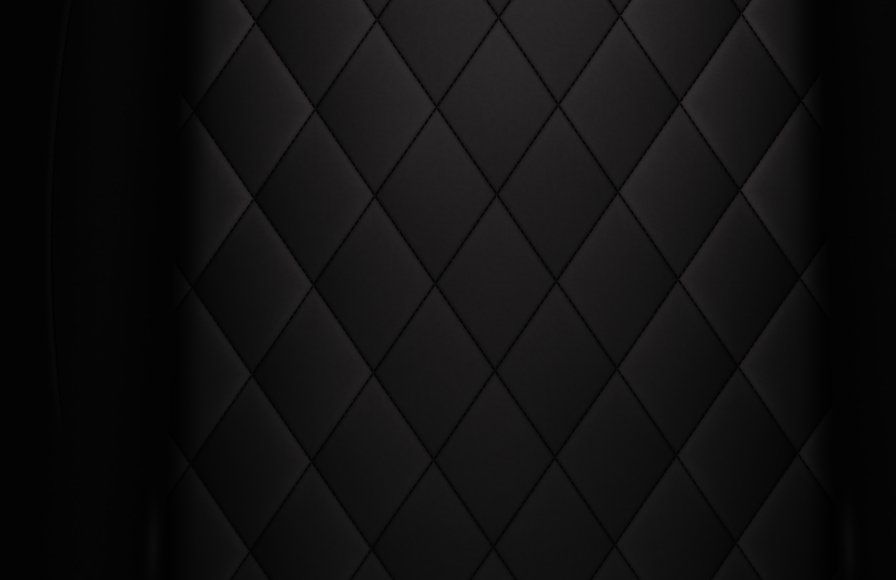
Reproduce this texture procedurally as a Shadertoy shader.

```glsl
// Black quilted leather seat back: a diamond lattice of stitched seams over
// padded cells, between two dark side bolsters. The lattice is two sets of
// diagonal lines; each cell is shaded as a soft pillow lit from the top centre.

const vec2  LATTICE_ORIGIN = vec2(0.8565, 0.6655); // a seam crossing, in canvas heights
const vec2  DIAMOND_SIZE   = vec2(0.2094, 0.3042); // full width and height of a cell
const float LATTICE_TILT   = 0.017;  // rise of the crossings to the right
const float STITCHES       = 15.0;   // stitches per diamond side
const float STITCH_WIDTH   = 0.0016; // half width of the thread
const float STITCH_BLUR    = 0.0011; // softness of the thread sides
const float GROOVE_WIDTH   = 0.0048; // falloff of the seam groove
const float RIM_WIDTH      = 0.014;  // falloff of the sheen beside a seam
const float PANEL_CENTRE   = 0.864;
const float PANEL_HALF_TOP = 0.546;
const float PANEL_HALF_LOW = 0.582;
const float EDGE_SHADOW    = 0.060;  // width of the shadow inside the panel edge
const float LOW_LIGHT      = 0.074;  // leather brightness at the bottom
const float TOP_LIGHT      = 0.146;  // leather brightness at the top
const float GRAIN          = 0.08;
const vec3  LEATHER_TINT   = vec3(1.0, 0.945, 0.95);
const vec3  BOLSTER_COLOUR = vec3(0.026, 0.025, 0.025);
const vec3  THREAD_COLOUR  = vec3(0.016, 0.014, 0.014);

float hash(vec2 p) {
    return fract(sin(dot(p, vec2(127.1, 311.7))) * 43758.5453);
}

float noise(vec2 p) {
    vec2 i = floor(p), f = fract(p);
    f = f * f * (3.0 - 2.0 * f);
    return mix(mix(hash(i), hash(i + vec2(1, 0)), f.x),
               mix(hash(i + vec2(0, 1)), hash(i + vec2(1, 1)), f.x), f.y);
}

// Coverage of a dashed thread: distance across it, stitch count along it
float thread(float across, float along, float pixel) {
    float soft = max(STITCH_BLUR, 0.5 * pixel);
    float line = 1.0 - smoothstep(STITCH_WIDTH - soft, STITCH_WIDTH + soft, across);
    float dash = 1.0 - smoothstep(0.24, 0.48, abs(fract(along) - 0.5));
    return line * mix(0.35, 1.0, dash);
}

vec3 quiltedPanel(vec2 p, float side, float pixel) {
    // Diagonal coordinates: seams lie where either one is an integer
    vec2 q = p - LATTICE_ORIGIN;
    q.x -= 0.010 * q.y;
    q.y -= LATTICE_TILT * q.x;
    q += 0.0015 * (vec2(noise(p * 9.0), noise(p * 9.0 + 40.0)) - 0.5);
    vec2 r = q / DIAMOND_SIZE;
    vec2 diagonal = vec2(r.x + r.y, r.x - r.y);
    vec2 cell = floor(diagonal);
    vec2 local = fract(diagonal) - 0.5;
    vec2 seam = (0.5 - abs(local)) / length(1.0 / DIAMOND_SIZE);
    float nearest = min(seam.x, seam.y);

    // Overall light: strongest at the top centre, weaker at the sides
    float light = mix(LOW_LIGHT, TOP_LIGHT, smoothstep(-0.1, 1.1, p.y));
    light *= 1.0 - 0.55 * side * side;
    light *= 0.96 + 0.08 * hash(cell);

    // Pillow: faces turned up and to the panel centre catch the light
    vec2 slope = vec2(local.x + local.y, local.x - local.y);
    float facing = 0.13 * slope.y - 0.55 * side * slope.x;
    light *= 1.0 + facing;
    float sheen = exp(-nearest / RIM_WIDTH) * (0.10 + 0.70 * abs(side));
    light *= 1.0 + sheen * smoothstep(-0.35, 0.35, facing);

    // Leather grain and soft wear
    light *= 1.0 + GRAIN * (noise(p * 230.0) - 0.5) + 0.10 * (noise(p * 7.0) - 0.5);

    // Seam groove and stitches
    light *= 1.0 - 0.36 * exp(-pow(nearest / GROOVE_WIDTH, 2.0));
    float stitch = max(thread(seam.x, diagonal.y * STITCHES, pixel),
                       thread(seam.y, diagonal.x * STITCHES, pixel));
    return mix(light * LEATHER_TINT, THREAD_COLOUR, 0.85 * stitch);
}

vec3 bolsters(vec2 p, float side, float pixel) {
    // Faint sheen on the roll of each bolster, fading downward
    float roll = exp(-pow((abs(side) - 1.22) / 0.12, 2.0));
    vec3 colour = BOLSTER_COLOUR * (0.45 + 0.55 * roll * (0.5 + 0.5 * p.y));
    colour *= 1.0 + 0.15 * (noise(p * 200.0) - 0.5);

    // Curved seam on the left bolster
    float curve = 0.09 + 0.2 * (p.y - 0.58) * (p.y - 0.58);
    float offset = p.x - curve;
    float extent = smoothstep(0.22, 0.36, p.y);
    colour += 0.014 * extent * exp(-pow((offset + 0.006) / 0.005, 2.0));
    colour *= 1.0 - 0.8 * extent * thread(abs(offset), p.y * 80.0, pixel);

    // Small glints low down beside the panel
    vec2 glint = vec2((abs(side) - 1.035) / 0.016, (p.y - 0.06) / 0.06);
    return colour + 0.030 * exp(-dot(glint, glint));
}

void mainImage(out vec4 fragColor, in vec2 fragCoord) {
    float pixel = 1.0 / iResolution.y;
    vec2 p = fragCoord * pixel;
    float halfWidth = mix(PANEL_HALF_LOW, PANEL_HALF_TOP, p.y);
    float side = (p.x - PANEL_CENTRE) / halfWidth;

    // Panel edges sink into shadow before meeting the bolsters
    float inside = (1.0 - abs(side)) * halfWidth;
    float edgeShade = mix(0.25, 1.0, smoothstep(0.0, EDGE_SHADOW, inside));
    vec3 panel = quiltedPanel(p, side, pixel) * edgeShade;
    float mask = smoothstep(-0.004 - pixel, 0.004 + pixel, inside);
    fragColor = vec4(mix(bolsters(p, side, pixel), panel, mask), 1.0);
}
```
